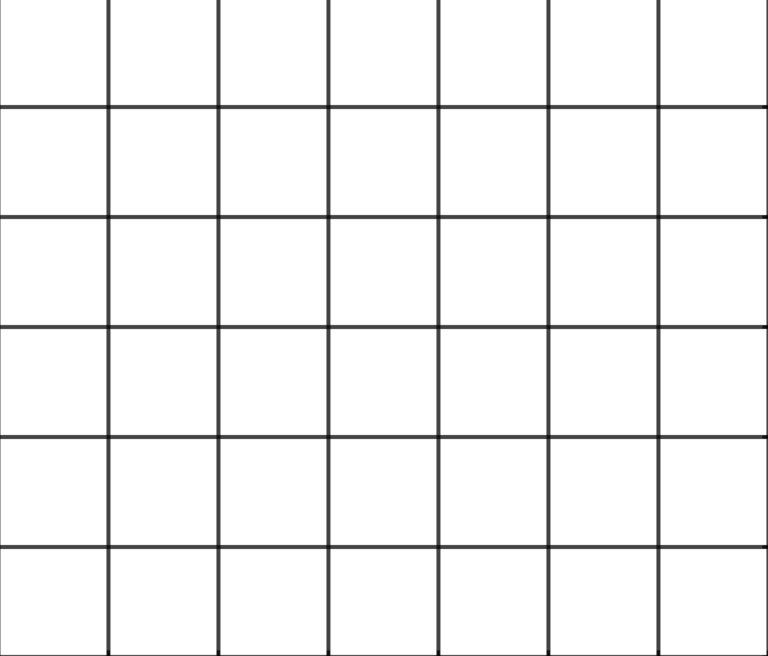
Reproduce this pattern procedurally as a WebGL 1 fragment shader.

```glsl
precision highp float;
// Square grid of translucent dark lines on white, darker where strokes overlap.

uniform vec2 u_resolution;

const vec2 CELLS = vec2(6.982, 5.964);       // repeats across and down
const vec2 FIRST_LINE = vec2(0.986, 0.973);  // first line centres, from top left
const float LINE_WIDTH = 0.0364;             // in cells
const float CAP_WIDTH = 0.027;
const float CAP_LENGTH = 0.052;
const float INK_OPACITY = 0.74;
const float EDGE_SOFTNESS = 1.25;            // in pixel footprints

// Distance to the nearest line of a unit-spaced family.
float lineDistance(float coord, float offset) {
  return abs(fract(coord - offset + 0.5) - 0.5);
}

// Antialiased coverage of a band around distance zero.
float band(float dist, float halfWidth, float footprint) {
  return clamp((halfWidth - dist) / footprint + 0.5, 0.0, 1.0);
}

// Lay translucent black ink over a tone.
float inkOver(float tone, float coverage, float opacity) {
  return tone * (1.0 - coverage * opacity);
}

void main() {
  vec2 uv = gl_FragCoord.xy / u_resolution;
  vec2 grid = vec2(uv.x, 1.0 - uv.y) * CELLS;
  vec2 footprint = EDGE_SOFTNESS * CELLS / u_resolution;

  float dx = lineDistance(grid.x, FIRST_LINE.x);
  float dy = lineDistance(grid.y, FIRST_LINE.y);

  // Crossing strokes multiply, so intersections become nearly black.
  float tone = 1.0;
  tone = inkOver(tone, band(dx, 0.5 * LINE_WIDTH, footprint.x), INK_OPACITY);
  tone = inkOver(tone, band(dy, 0.5 * LINE_WIDTH, footprint.y), INK_OPACITY);

  // Overlapping stroke ends along the right and bottom borders.
  vec2 toBorder = CELLS - grid;
  float rightCap = band(dy, 0.5 * CAP_WIDTH, footprint.y)
                 * band(toBorder.x, CAP_LENGTH, footprint.x);
  float bottomCap = band(dx, 0.5 * CAP_WIDTH, footprint.x)
                  * band(toBorder.y, CAP_LENGTH, footprint.y);
  tone = inkOver(tone, max(rightCap, bottomCap), INK_OPACITY);

  gl_FragColor = vec4(vec3(tone), 1.0);
}
```
